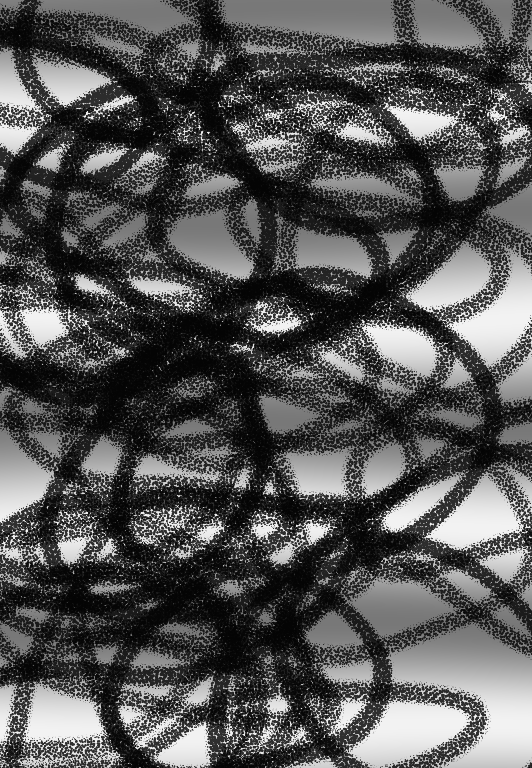
Give the GLSL for this pattern, as a Shadertoy shader.

```glsl
// Tangled loops of grainy black charcoal over soft horizontal bands of grey.
#define STROKES 45
#define STROKE_HALF_WIDTH 0.0225
#define GRAIN_SCALE 215.0
#define GRAIN_LIGHT 0.50
#define GRAIN_HEAVY 0.80
#define OPACITY 0.82
#define WOBBLE 0.026
#define BAND_PERIOD 0.267
#define BAND_PHASE 0.05
#define BAND_DARK 0.47
#define BAND_LIGHT 0.95
#define INK_TONE 0.015

vec2 hash22(vec2 p) {
    vec3 q = fract(vec3(p.xyx) * vec3(0.1031, 0.1030, 0.0973));
    q += dot(q, q.yzx + 33.33);
    return fract((q.xx + q.yz) * q.zy);
}

// Cellular noise: distance to the nearest scattered grain.
float grainDistance(vec2 p) {
    vec2 cell = floor(p), local = fract(p);
    float nearest = 4.0;
    for (int y = -1; y <= 1; y++)
        for (int x = -1; x <= 1; x++) {
            vec2 offset = vec2(x, y);
            vec2 toGrain = offset + hash22(cell + offset) - local;
            nearest = min(nearest, dot(toGrain, toGrain));
        }
    return sqrt(nearest);
}

// Approximate distance to the outline of an ellipse.
float ellipseDistance(vec2 p, vec2 radii) {
    vec2 q = p / radii;
    float k = length(q);
    return abs(k * (k - 1.0)) / max(length(q / radii), 0.001);
}

// Distance to one hand-drawn loop, with its own place, size, tilt and wobble.
float loopDistance(vec2 p, float id, float aspect) {
    vec2 place = hash22(vec2(id, 3.7));
    vec2 size = hash22(vec2(id, 17.3));
    vec2 bend = hash22(vec2(id, 41.9));
    vec2 center = vec2(mix(-0.05, 1.05, place.x),
                       aspect * (id + place.y) / float(STROKES));
    center.y += 0.03 * sin(center.y * 15.0 + 1.0);
    vec2 radii = vec2(mix(0.08, 0.48, size.x), mix(0.07, 0.31, size.y));

    p += WOBBLE * sin(p.yx * vec2(7.0, 9.0) + bend * 6.283);
    p += 0.2 * WOBBLE * sin(p.yx * 19.0 + bend.yx * 12.0);
    float tilt = (bend.x - 0.5) * 0.9;
    float c = cos(tilt), s = sin(tilt);
    return ellipseDistance(mat2(c, -s, s, c) * (p - center), radii);
}

// Grain coverage of a stroke: dense along the core, ragged at the rim.
float strokeInk(vec2 p, float dist, float id, float blur) {
    float pressure = pow(hash22(vec2(id, 71.3)).x, 4.0);
    float rim = smoothstep(0.45, 1.0, dist / STROKE_HALF_WIDTH);
    float radius = mix(mix(GRAIN_LIGHT, GRAIN_HEAVY, pressure), 0.15, rim);
    float grain = grainDistance(p * GRAIN_SCALE + id * vec2(13.37, 7.71));
    float ink = 1.0 - smoothstep(radius - blur, radius + blur, grain);
    return OPACITY * ink * (1.0 - smoothstep(0.9, 1.1, dist / STROKE_HALF_WIDTH));
}

// Smooth light and dark bands with a slight lean.
float bandTone(vec2 uv) {
    float y = uv.y + 0.008 * sin(uv.x * 5.0 + uv.y * 8.0);
    float wave = 0.5 + 0.5 * cos(6.2832 * (y - BAND_PHASE) / BAND_PERIOD);
    return mix(BAND_DARK, BAND_LIGHT, wave);
}

void mainImage(out vec4 fragColor, in vec2 fragCoord) {
    vec2 p = fragCoord / iResolution.x;
    float aspect = iResolution.y / iResolution.x;
    float blur = clamp(0.5 * GRAIN_SCALE / iResolution.x, 0.04, 0.25);

    // Each stroke lets light through only between its grains.
    float light = 1.0;
    for (int i = 0; i < STROKES; i++) {
        float id = float(i);
        float dist = loopDistance(p, id, aspect);
        if (dist < STROKE_HALF_WIDTH * 1.1)
            light *= 1.0 - strokeInk(p, dist, id, blur);
    }

    float tone = mix(INK_TONE, bandTone(fragCoord / iResolution.xy), light);
    fragColor = vec4(vec3(tone), 1.0);
}
```
